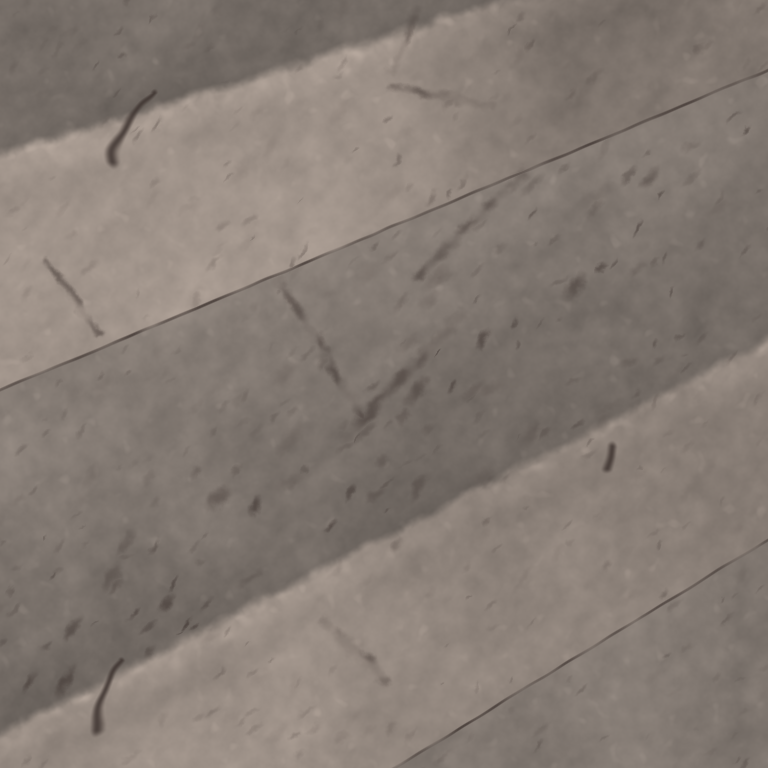
This texture is drawn by a Shadertoy shader. Its source:

```glsl
vec2 hash2(vec2 c) {
    vec3 q = fract(c.xyx * vec3(.1031, .1030, .0973));
    q += dot(q, q.yzx + 33.33);
    return fract((q.xx + q.yz) * q.zy);
}

float corner(vec2 cell, vec2 f, vec2 o) {
    return dot(hash2(cell + o) * 2. - 1., f - o);
}

// Gradient noise, roughly -0.7 to 0.7
float noise(vec2 p) {
    vec2 c = floor(p), f = fract(p);
    vec2 u = f * f * f * (f * (f * 6. - 15.) + 10.);
    return mix(mix(corner(c, f, vec2(0)), corner(c, f, vec2(1, 0)), u.x),
               mix(corner(c, f, vec2(0, 1)), corner(c, f, vec2(1)), u.x), u.y);
}

float fbm(vec2 p) {
    float sum = 0., amp = 1.;
    for (int i = 0; i < 4; i++) {
        sum += amp * noise(p);
        p = mat2(1.6, 1.2, -1.2, 1.6) * p + 7.3;
        amp *= .5;
    }
    return sum;
}

// Soft line from a to b
float stroke(vec2 p, vec2 a, vec2 b, float width) {
    vec2 ab = b - a, r = p - a;
    float d = length(r - ab * clamp(dot(r, ab) / dot(ab, ab), 0., 1.));
    return 1. - smoothstep(0., width, d);
}

// Slanted dark flecks of uneven strength, one candidate per cell
float flecks(vec2 p, float cells, float keep) {
    vec2 q = p * cells, home = floor(q);
    float ink = 0.;
    for (int y = -1; y <= 1; y++)
    for (int x = -1; x <= 1; x++) {
        vec2 c = home + vec2(x, y), rnd = hash2(c + 31.), look = hash2(c * 1.7 + 77.);
        vec2 r = q - c - hash2(c);
        float angle = .5 + .6 * look.x;
        vec2 dir = vec2(cos(angle), sin(angle));
        float d = length(vec2(dot(r, dir), dot(r, vec2(-dir.y, dir.x)) * (1.8 + 1.6 * look.y)));
        float size = .22 + .4 * rnd.y;
        ink = max(ink, step(rnd.x, keep) * (1. - smoothstep(size * .1, size, d)) * (.35 + .65 * look.x));
    }
    return ink;
}

void mainImage(out vec4 fragColor, in vec2 fragCoord) {
    vec2 p = fragCoord / iResolution.y;
    float px = 1. / iResolution.y;
    vec2 rough = p + .008 * vec2(noise(p * 28.), noise(p * 28. + 19.));
    vec2 ragged = rough + .006 * vec2(fbm(p * 60. + 3.), fbm(p * 60. + 41.));
    float tone = .51, riser = 1., ink = 0.;

    // Steps from the lowest up: soft worn nose, crisp foot
    for (int n = 1; n >= 0; n--) {
        float i = float(n);
        float nose = .798 - .755 * i + (.307 + .207 * i) * p.x - p.y + .009 * fbm(p * 24.);
        float foot = p.y - (.492 - .806 * i + (.417 + .194 * i) * p.x) + .002 * noise(p * 25.);
        float top = smoothstep(-.009, .009, nose);
        float above = smoothstep(-.001 - px, .001 + px, foot);

        float face = .432 + .25 * clamp(-nose, 0., .42);
        float tread = .635 - .03 * i - (.12 - .06 * i) * smoothstep(.4, .75, p.x);
        tread += .015 * (1. - smoothstep(.02, .055, nose)) - .025 * exp(-pow((nose - .06) / .025, 2.));
        tread += .18 * max(noise(p * 50.), 0.) * exp(-pow(nose / .022, 2.));

        tone = mix(tone, mix(face, tread, top), above);
        riser = mix(riser, 1. - top, above);
        float seam = 1. - smoothstep(.0005, .002 + px, abs(foot));
        ink = max(ink * (1. - above), seam * clamp(.5 + .8 * noise(p * 24.), .2, .8));

        // Curled mark hanging over the nose
        vec2 q = rough - vec2(.147 - .02 * i, .79 - .74 * i);
        float t = clamp(q.y / .09, 0., 1.);
        float d = length(q - vec2((.055 - .025 * i) * t * t, .09 * t));
        ink = max(ink, .85 * (1. - smoothstep(0., .011 - .005 * t, d)));
    }
    ink = max(ink, .85 * stroke(rough, vec2(.791, .39), vec2(.797, .418), .009));

    // Faint broken cracks
    float crack = stroke(ragged, vec2(.36, .635), vec2(.405, .57), .011);
    crack = max(crack, stroke(ragged, vec2(.405, .57), vec2(.47, .46), .011));
    crack = max(crack, stroke(ragged, vec2(.45, .43), vec2(.6, .59), .013));
    crack = max(crack, stroke(ragged, vec2(.545, .64), vec2(.68, .775), .012));
    crack = max(crack, stroke(ragged, vec2(.06, .66), vec2(.13, .565), .009));
    crack = max(crack, stroke(ragged, vec2(.425, .19), vec2(.5, .115), .012));
    crack = max(crack, stroke(ragged, vec2(.51, .885), vec2(.64, .862), .01));
    crack = max(crack, stroke(ragged, vec2(.51, .91), vec2(.543, .985), .01));
    ink = max(ink, crack * (.12 + .4 * smoothstep(-.15, .3, noise(p * 34. + 5.))));

    // Flecks gather on a diagonal belt across the riser
    float belt = exp(-pow((p.y - .02 - .8 * p.x) / .17, 2.)) * riser;
    float patchy = .4 + .6 * smoothstep(-.3, .2, noise(p * 8. + 2.));
    ink = max(ink, flecks(ragged, 19., .6) * (.1 + .55 * belt) * patchy);
    ink = max(ink, flecks(ragged + 3.7, 34., .22) * (.3 + .3 * belt) * patchy);

    // Stains, slanted smears, grain and pale grit
    vec2 slant = mat2(.7, -.7, .7, .7) * p;
    tone += .05 * fbm(p * 4.5) + .035 * fbm(slant * vec2(9., 18.)) + .04 * fbm(p * 38.);
    tone -= .04 * exp(-dot(p - vec2(.78, .93), p - vec2(.78, .93)) * 90.);
    tone += .04 * smoothstep(.25, .6, noise(p * 52. + 11.));

    vec3 stone = tone * mix(vec3(1., .922, .864), vec3(1., .93, .876), riser);
    fragColor = vec4(mix(stone, vec3(.25, .21, .195), clamp(ink, 0., 1.)), 1.);
}
```
